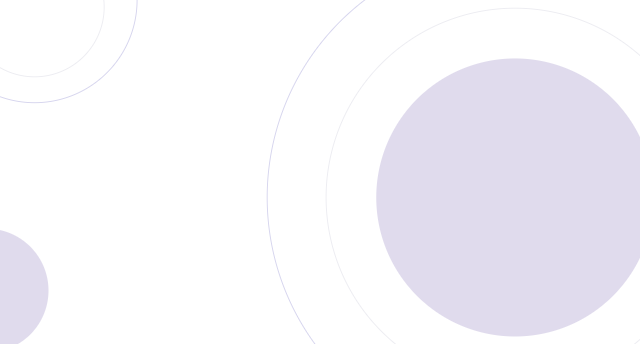
Reproduce this background procedurally as a WebGL 2 fragment shader.

```glsl
#version 300 es
precision highp float;
// Pale lavender discs and thin rings on a white ground.

#define DESIGN vec2(768.0, 412.0)      // layout size, origin at lower left
#define PAPER vec3(1.0)
#define LAVENDER vec3(0.878, 0.859, 0.929)
#define RING_COLOR vec3(0.835, 0.83, 0.93)
#define FAINT_COLOR vec3(0.925, 0.925, 0.945)
#define LINE_WIDTH 1.1
#define MAIN_CENTER vec2(618.0, 175.5)
#define CORNER_CENTER vec2(41.5, 412.0)
#define CORNER_DROP vec2(0.0, 8.5)     // inner corner ring sits lower

uniform vec2 u_resolution;
out vec4 fragColor;

// Signed distance to a circle.
float circle(vec2 p, vec2 center, float radius) {
    return length(p - center) - radius;
}

// Antialiased coverage of a filled shape.
float fillMask(float dist, float pixel) {
    return clamp(0.5 - dist / pixel, 0.0, 1.0);
}

// Antialiased coverage of an outline, also when thinner than a pixel.
float lineMask(float dist, float pixel) {
    float halfWidth = 0.5 * LINE_WIDTH;
    return fillMask(dist - halfWidth, pixel) - fillMask(dist + halfWidth, pixel);
}

void main() {
    vec2 p = gl_FragCoord.xy / u_resolution * DESIGN;
    float pixel = DESIGN.x / u_resolution.x;
    vec3 color = PAPER;

    // Faint inner rings
    float mainInner = circle(p, MAIN_CENTER, 226.7);
    float cornerInner = circle(p, CORNER_CENTER - CORNER_DROP, 83.5);
    color = mix(color, FAINT_COLOR, lineMask(mainInner, pixel));
    color = mix(color, FAINT_COLOR, lineMask(cornerInner, pixel));

    // Stronger outer rings
    float mainOuter = circle(p, MAIN_CENTER, 297.4);
    float cornerOuter = circle(p, CORNER_CENTER, 123.0);
    color = mix(color, RING_COLOR, lineMask(mainOuter, pixel));
    color = mix(color, RING_COLOR, lineMask(cornerOuter, pixel));

    // Solid discs
    float mainDisc = circle(p, MAIN_CENTER, 166.5);
    float sideDisc = circle(p, vec2(-16.0, 64.0), 74.2);
    color = mix(color, LAVENDER, fillMask(min(mainDisc, sideDisc), pixel));

    fragColor = vec4(color, 1.0);
}
```
